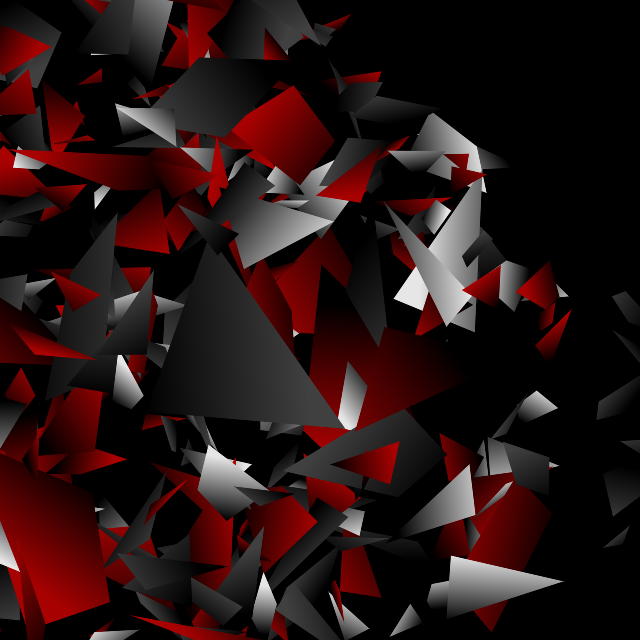
A Shadertoy shader for this background:

```glsl
// Disc-shaped burst of sharp red, grey and white shards, each fading to black.

const float SHARDS = 320.0;
const float STRAYS = 6.0;
const float TAU = 6.28318;

float hash(float id, float channel) {
    return fract(sin(dot(vec2(id, channel), vec2(12.9898, 78.233))) * 43758.5453);
}

// Corner k of a shard with the given number of sides, squeezed across its length.
vec2 corner(float id, float k, float sides, float squeeze) {
    float angle = TAU * (k + 0.7 * (hash(id, 20.0 + k) - 0.5)) / sides;
    float radius = mix(0.35, 1.0, hash(id, 30.0 + k));
    return radius * vec2(cos(angle), squeeze * sin(angle));
}

// Signed distance to the shard outline, which may be concave.
float shardDistance(vec2 p, float id, float sides, float squeeze) {
    vec2 previous = corner(id, sides - 1.0, sides, squeeze);
    float nearest = 10.0;
    float side = 1.0;
    for (float k = 0.0; k < sides; k++) {
        vec2 current = corner(id, k, sides, squeeze);
        vec2 edge = previous - current;
        vec2 w = p - current;
        vec2 gap = w - edge * clamp(dot(w, edge) / dot(edge, edge), 0.0, 1.0);
        nearest = min(nearest, dot(gap, gap));
        bvec3 crossing = bvec3(p.y >= current.y, p.y < previous.y,
                               edge.x * w.y > edge.y * w.x);
        if (all(crossing) || all(not(crossing))) side = -side;
        previous = current;
    }
    return side * sqrt(nearest);
}

vec3 shardTint(float pick) {
    if (pick < 0.50) return vec3(0.66, 0.005, 0.005);
    if (pick < 0.76) return vec3(0.25);
    return vec3(0.90);
}

void mainImage(out vec4 fragColor, in vec2 fragCoord) {
    vec2 p = fragCoord / iResolution.y;
    float pixel = 1.0 / iResolution.y;
    vec3 color = vec3(0.0);

    // Paint from back to front; nearer shards are larger.
    for (float id = 0.0; id < SHARDS; id++) {
        bool stray = id < STRAYS;
        float around = TAU * hash(id, 1.0);
        float radius = sqrt(hash(id, 2.0));
        vec2 center = vec2(0.30, 0.45)
                    + radius * vec2(0.56, 0.63) * vec2(cos(around), sin(around));
        if (stray) center = vec2(mix(0.95, 1.03, hash(id, 1.0)),
                                 mix(0.12, 0.55, (id + 0.5) / STRAYS));

        float spread = hash(id, 3.0);
        float size = mix(0.06, 0.24, spread * spread) * mix(0.7, 1.1, id / SHARDS);
        if (stray) size = 0.07;
        vec2 q = (p - center) / size;
        if (dot(q, q) > 1.1) continue;

        // Shards near the rim follow its tangent.
        float turn = around + TAU * 0.25
                   + (hash(id, 4.0) - 0.5) * mix(TAU, 1.3, pow(radius, 5.0));
        float c = cos(turn);
        float s = sin(turn);
        q = vec2(c * q.x + s * q.y, c * q.y - s * q.x);

        float sides = hash(id, 5.0) < 0.6 ? 3.0 : 4.0;
        float squeeze = mix(0.18, 0.85, hash(id, 6.0));
        float d = shardDistance(q, id, sides, squeeze) * size;

        // Linear fade across the shard.
        float fade = TAU * hash(id, 7.0);
        vec2 u = q / vec2(1.0, squeeze);
        float light = clamp(0.5 + 0.85 * dot(u, vec2(cos(fade), sin(fade))), 0.0, 1.0);
        vec3 tint = stray ? vec3(0.22) : shardTint(hash(id, 8.0));
        color = mix(color, tint * light, smoothstep(0.5 * pixel, -0.5 * pixel, d));
    }

    fragColor = vec4(color, 1.0);
}
```
